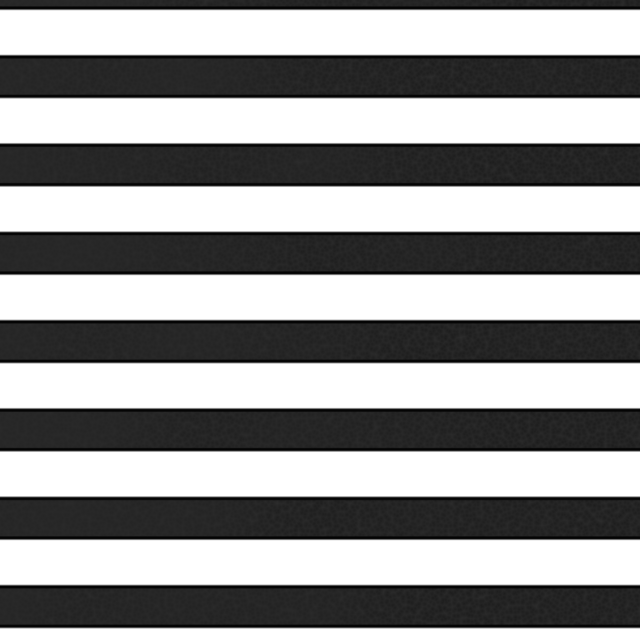
A Shadertoy shader for this pattern:

```glsl
// Horizontal charcoal bands with black rims and faint grain on white.

vec2 hash2(vec2 p) {
    vec3 q = fract(p.xyx * vec3(0.1031, 0.1030, 0.0973));
    q += dot(q, q.yzx + 33.33);
    return fract((q.xx + q.yz) * q.zy);
}

// Distance to the nearest scattered point
float cellular(vec2 p) {
    vec2 cell = floor(p), local = fract(p);
    float nearest = 2.0;
    for (int j = -1; j <= 1; j++)
        for (int i = -1; i <= 1; i++) {
            vec2 offset = vec2(i, j);
            nearest = min(nearest, length(offset + hash2(cell + offset) - local));
        }
    return nearest;
}

void mainImage(out vec4 fragColor, in vec2 fragCoord) {
    vec2 uv = fragCoord / iResolution.y;
    float soft = max(0.0021, 0.75 / iResolution.y);

    // Signed distance to the nearest band, negative inside
    float period = 0.138;
    float row = (uv.y - 0.0523) / period;
    float edge = abs(fract(row + 0.5) - 0.5) * period - 0.0334;

    // Grain is stronger in drifting patches and towards the right
    float drift = sin(uv.x * 11.0 + floor(row + 0.5) * 2.3)
                + 0.5 * sin(uv.x * 23.0 - uv.y * 17.0);
    float wear = smoothstep(-0.2, 0.9, uv.x + 0.15 * drift);
    float grain = cellular(uv * 150.0) - 0.5 + 0.5 * (cellular(uv * 75.0 + 40.0) - 0.5);
    float charcoal = 0.157 - 0.014 * wear + grain * mix(0.012, 0.042, wear);

    // Black rim inside the band, then a soft step to white
    float rim = smoothstep(-0.0065, -0.0035, edge);
    float ink = mix(charcoal, 0.015, rim);
    float shade = mix(ink, 1.0, smoothstep(-soft, soft, edge));

    fragColor = vec4(vec3(shade), 1.0);
}
```
